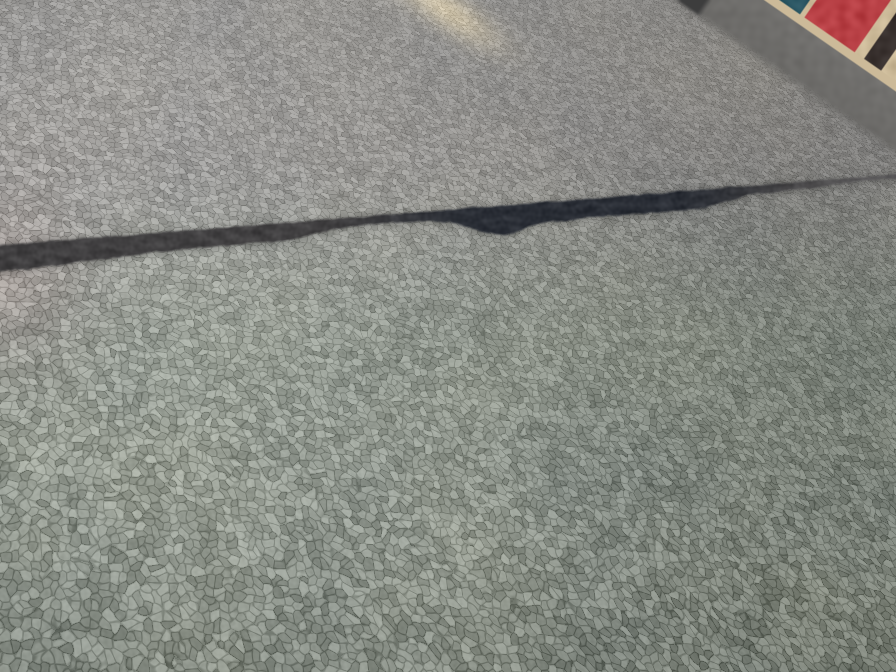
This texture is drawn by a Shadertoy shader. Its source:

```glsl
// Cracked floor of pressed stone chips receding to a curb with coloured panels.

// Floor perspective and chips
const vec2  TILT = vec2(0.14, 0.40);      // how fast the floor recedes along x and y
const float CHIP_DENSITY = 62.0;
const float CHIP_CONTRAST = 0.17;
const float GAP_DEPTH = 0.13;
const vec3  FLOOR_TOP = vec3(0.565, 0.56, 0.55);
const vec3  FLOOR_LOW = vec3(0.535, 0.56, 0.525);

// Crack
const float CRACK_START = 0.635;          // height of its upper lip at the left
const float CRACK_SLOPE = 0.079;
const vec3  CRACK_WARM = vec3(0.255, 0.25, 0.255);
const vec3  CRACK_COLD = vec3(0.165, 0.18, 0.21);

// Curb and light
const vec2  CURB_ORIGIN = vec2(1.007, 1.0);
const vec2  CURB_NORMAL = vec2(0.570, 0.822);
const float CURB_HEIGHT = 0.074;
const vec3  CURB_COLOR = vec3(0.43, 0.425, 0.415);
const vec3  CREAM = vec3(0.80, 0.73, 0.60);
const vec2  GLOW_CENTER = vec2(0.665, 0.985);

vec2 hash2(vec2 p) {
    vec3 q = fract(vec3(p.xyx) * vec3(0.1031, 0.1030, 0.0973));
    q += dot(q, q.yzx + 33.33);
    return fract((q.xx + q.yz) * q.zy);
}

float cornerSlope(vec2 cell, vec2 offset) {
    return dot(hash2(cell) * 2.0 - 1.0, offset);
}

float gradientNoise(vec2 p) {
    vec2 i = floor(p), f = fract(p), u = f * f * (3.0 - 2.0 * f);
    vec2 e = vec2(1.0, 0.0);
    return mix(mix(cornerSlope(i, f), cornerSlope(i + e.xy, f - e.xy), u.x),
               mix(cornerSlope(i + e.yx, f - e.yx), cornerSlope(i + e.xx, f - e.xx), u.x), u.y);
}

// x: shade of the nearest chip, y: distance to the gap around it
vec2 stoneChips(vec2 p) {
    vec2 base = floor(p);
    float nearest = 9.0, second = 9.0, shade = 0.0;
    for (int j = -1; j <= 1; j++)
    for (int i = -1; i <= 1; i++) {
        vec2 cell = base + vec2(i, j);
        vec2 rnd = hash2(cell);
        vec2 d = p - cell - 0.1 - 0.8 * rnd;
        float angle = 6.283 * hash2(cell + 71.0).x;
        vec2 axis = vec2(cos(angle), sin(angle));
        float dist = length(vec2(dot(d, axis) * 0.75, dot(d, vec2(-axis.y, axis.x)) * 1.3));
        if (dist < nearest) {
            second = nearest;
            nearest = dist;
            shade = hash2(cell + 19.0).y;
        } else second = min(second, dist);
    }
    return vec2(shade, second - nearest);
}

float band(float lo, float hi, float x, float soft) {
    return smoothstep(lo - soft, lo + soft, x) * (1.0 - smoothstep(hi - soft, hi + soft, x));
}

vec3 chipFloor(vec2 p) {
    float depth = 1.0 - dot(TILT, p);
    vec2 q = p / depth;
    vec2 chip = stoneChips(q * CHIP_DENSITY);
    float detail = smoothstep(0.25, 0.95, depth);
    float relief = CHIP_CONTRAST * (chip.x - 0.5) - GAP_DEPTH * (1.0 - smoothstep(0.0, 0.28, chip.y)) + 0.035;
    float patches = gradientNoise(p * 5.0) + 0.5 * gradientNoise(p * 13.0 + 7.0);

    vec3 col = mix(FLOOR_LOW, FLOOR_TOP, smoothstep(0.45, 0.8, p.y));
    col += 0.055 * exp(-dot(p - vec2(0.1, 0.75), p - vec2(0.1, 0.75)) * 5.0);
    col += 0.025 * exp(-dot(p - vec2(0.4, 0.4), p - vec2(0.4, 0.4)) * 6.0);
    col -= 0.06 * smoothstep(0.6, 1.33, p.x);
    col -= 0.035 * smoothstep(0.25, 0.0, p.y);
    col += relief * mix(0.35, 1.0, detail);
    col += 0.05 * gradientNoise(q * CHIP_DENSITY * 2.3) * detail;
    col += patches * vec3(0.035, 0.03, 0.018);
    // Faint pink stain below the left end of the crack
    col += vec3(0.035, -0.005, 0.005) * exp(-dot(p - vec2(0.0, 0.57), p - vec2(0.0, 0.57)) * 60.0);
    return col;
}

float crackWidth(float x) {
    float w = mix(0.039, 0.027, smoothstep(0.0, 0.3, x));
    w = mix(w, 0.013, smoothstep(0.41, 0.53, x));
    w += 0.030 * exp(-pow((x - 0.75) / 0.065, 2.0));
    w += 0.015 * band(0.82, 1.08, x, 0.04);
    return w - 0.008 * smoothstep(1.1, 1.33, x);
}

vec3 addCrack(vec3 col, vec2 p, float px) {
    float rough = 0.006 * gradientNoise(p * 38.0) + 0.004 * gradientNoise(p * 110.0);
    float below = CRACK_START + CRACK_SLOPE * p.x + 0.4 * rough - p.y;
    float w = crackWidth(p.x) + rough;
    float mask = band(0.0, w, below, 1.2 * px + 0.001);
    vec3 dark = mix(CRACK_WARM, CRACK_COLD, band(0.6, 1.1, p.x, 0.12));
    dark += 0.09 * gradientNoise(p * vec2(45.0, 100.0)) + 0.05 * gradientNoise(p * 160.0);
    dark += 0.10 * smoothstep(1.08, 1.33, p.x);
    col *= 1.0 - 0.12 * band(-0.004, w + 0.006, below, 0.006);
    return mix(col, dark, mask);
}

vec3 addCurb(vec3 col, vec2 p, float px) {
    vec2 rel = p - CURB_ORIGIN;
    float h = dot(rel, CURB_NORMAL), s = dot(rel, vec2(CURB_NORMAL.y, -CURB_NORMAL.x));
    vec3 curb = CURB_COLOR + 0.04 * gradientNoise(p * 70.0) + 0.4 * (h - 0.03);
    col = mix(col, curb, smoothstep(-0.012, 0.010, h));
    col = mix(col, vec3(0.24), band(0.002, 0.04, s, 0.006) * band(0.0, 0.03, h, 0.004));
    // Panels standing on a cream ledge
    vec3 panels = mix(CREAM, vec3(0.16, 0.33, 0.38), band(0.08, 0.163, s, px));
    panels = mix(panels, vec3(0.72, 0.25, 0.27), band(0.171, 0.262, s, px));
    panels = mix(panels, vec3(0.22, 0.19, 0.18), band(0.279, 0.31, s, px));
    panels += 0.10 * gradientNoise(p * 65.0);
    vec3 ledge = mix(CREAM, panels, smoothstep(0.087 - px, 0.087 + px, h));
    return mix(col, ledge, smoothstep(CURB_HEIGHT - px, CURB_HEIGHT + px, h));
}

void mainImage(out vec4 fragColor, in vec2 fragCoord) {
    vec2 p = fragCoord / iResolution.y;
    float px = 1.0 / iResolution.y;
    vec3 col = addCrack(chipFloor(p), p, px);
    // Slanted patch of warm light
    vec2 g = p - GLOW_CENTER;
    vec2 lit = vec2(dot(g, vec2(0.83, -0.56)) / 0.085, dot(g, vec2(0.56, 0.83)) / 0.026);
    col += vec3(0.24, 0.20, 0.11) * exp(-dot(lit, lit));
    col = addCurb(col, p, px);
    fragColor = vec4(clamp(col, 0.0, 1.0), 1.0);
}
```
